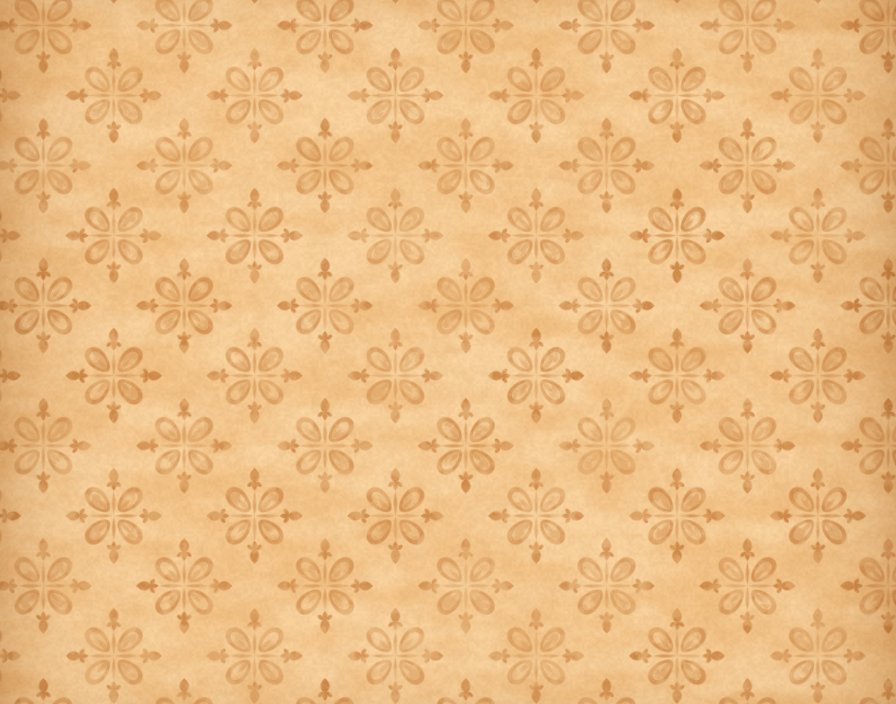
A WebGL 2 fragment shader for this pattern:

```glsl
#version 300 es
precision highp float;
// Worn ochre wallpaper: staggered four-petal rosettes with budded arms on streaky paper.
uniform vec2 u_resolution;
out vec4 fragColor;

#define REPEATS vec2(6.363, 5.025)  // lattice periods across and down
#define ORIGIN vec2(0.808, 0.343)   // first rosette, in periods
#define PAPER_LIGHT vec3(0.965, 0.813, 0.608)
#define PAPER_DARK vec3(0.937, 0.742, 0.502)
#define INK vec3(0.81, 0.54, 0.285)
#define EDGE_TINT vec3(0.87, 0.80, 0.71)
#define INK_STRENGTH 0.88
#define FADE_MIN 0.72               // palest rosette, relative to the darkest
#define GRAIN 0.075
#define SOFTNESS 0.004              // ink bleed, in periods

float hash(vec2 p) {
    vec3 h = fract(vec3(p.xyx) * 0.1031);
    h += dot(h, h.yzx + 33.33);
    return fract((h.x + h.y) * h.z);
}

float noise(vec2 p) {
    vec2 i = floor(p), f = fract(p);
    f = f * f * (3.0 - 2.0 * f);
    return mix(mix(hash(i), hash(i + vec2(1, 0)), f.x),
               mix(hash(i + vec2(0, 1)), hash(i + vec2(1, 1)), f.x), f.y);
}

float fbm(vec2 p) {
    float sum = 0.0, amp = 0.5;
    for (int i = 0; i < 4; i++) {
        sum += amp * noise(p);
        p = p * 2.03 + 17.3;
        amp *= 0.5;
    }
    return sum / 0.9375;
}

// Approximate signed distance to an ellipse
float ellipse(vec2 p, vec2 r) {
    float k = length(p / r);
    return k * (k - 1.0) / max(length(p / (r * r)), 1e-4);
}

// Approximate signed distance to a leaf pointed at both ends of x
float leaf(vec2 p, vec2 r) {
    float x = p.x / r.x;
    return 0.8 * (abs(p.y) - r.y * (1.0 - x * x));
}

float cover(float d, float blur) {
    return 1.0 - smoothstep(-blur, blur, d);
}

// Ink density of one rosette centred on the origin; patch varies the petal fill
float rosette(vec2 p, float blur, float patchy) {
    vec2 q = abs(p);
    vec2 arm = vec2(max(q.x, q.y), min(q.x, q.y));           // along, across
    vec2 diag = vec2(q.x + q.y, abs(q.x - q.y)) * 0.70711;

    // Hollow egg-shaped petals, wider toward the tip
    vec2 egg = diag - vec2(0.158, 0.0);
    egg.y /= max(1.0 + 1.8 * egg.x, 0.4);
    float outer = ellipse(egg, vec2(0.108, 0.066));
    float inner = ellipse(egg + vec2(0.004, 0.0), vec2(0.074, 0.039));
    float ink = 0.8 * cover(max(outer, -inner), blur);
    ink = max(ink, mix(0.05, 0.45, patchy) * cover(outer, blur));
    ink = max(ink, 0.6 * cover(leaf(diag - vec2(0.11, 0.0), vec2(0.06, 0.018)), blur));

    // Slender stems, swept barbs and pointed buds
    float stem = leaf(arm - vec2(0.09, 0.0), vec2(0.075, 0.012));
    ink = max(ink, 0.7 * cover(stem, blur));
    vec2 barb = arm - vec2(0.226, 0.029);
    barb = mat2(0.8, -0.6, 0.6, 0.8) * barb;
    float bud = leaf(arm - vec2(0.285, 0.0), vec2(0.056, 0.033));
    bud = min(bud, ellipse(barb, vec2(0.014, 0.025)));
    bud = min(bud, leaf(arm - vec2(0.222, 0.0), vec2(0.042, 0.019)));
    return max(ink, cover(bud, blur));
}

void main() {
    vec2 uv = gl_FragCoord.xy / u_resolution;
    vec2 sheet = uv * vec2(1.27, 1.0);

    // Paper: short horizontal streaks, soft blotches and fibre grain
    float streaks = fbm(sheet * vec2(9.0, 32.0) + 4.0);
    float blotches = fbm(sheet * 22.0 + 31.0);
    float tone = smoothstep(0.22, 0.72, 0.6 * streaks + 0.4 * blotches);
    vec3 color = mix(PAPER_DARK, PAPER_LIGHT, tone);
    float grain = 0.6 * noise(sheet * 300.0) + 0.4 * noise(sheet * 130.0 + 9.0);
    color *= 1.0 + GRAIN * (grain - 0.5) * vec3(0.7, 1.0, 1.4);

    // Nearest rosette of the two interleaved lattices
    vec2 g = uv * REPEATS - ORIGIN;
    vec2 a = floor(g + 0.5), b = floor(g) + 0.5;
    vec2 center = distance(g, a) < distance(g, b) ? a : b;

    // Uneven printing: fade per rosette, patchy wear inside each
    float fade = mix(FADE_MIN, 1.0, hash(center * 2.0 + 57.0));
    float patchy = smoothstep(0.3, 0.7, fbm(g * 16.0 + 40.0));
    float wear = mix(0.65, 1.15, patchy) * (0.8 + 0.4 * grain);
    float blur = SOFTNESS + 0.6 * REPEATS.y / u_resolution.y;
    float ink = rosette(g - center, blur, patchy) * fade * wear * INK_STRENGTH;
    color = mix(color, INK, clamp(ink, 0.0, 1.0));

    // Aged borders, strongest at the sides
    vec2 rim = min(uv, 1.0 - uv);
    float age = 0.8 * exp(-rim.x * 22.0) + 0.25 * exp(-rim.y * 25.0);
    color *= mix(vec3(1.0), EDGE_TINT, clamp(age, 0.0, 1.0));

    fragColor = vec4(color, 1.0);
}
```
